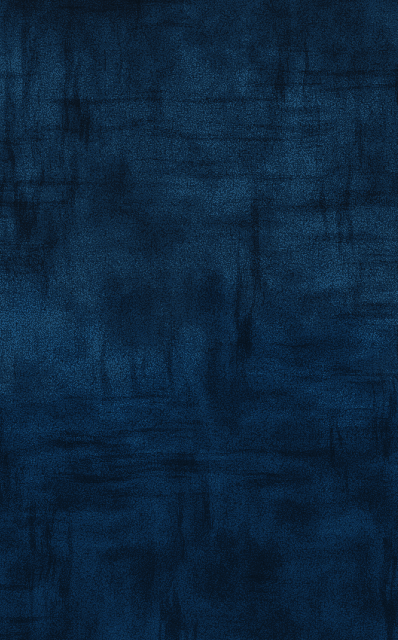
This texture is drawn by a WebGL 1 fragment shader. Its source:

```glsl
precision highp float;
uniform vec2 u_resolution;

// Palette, from shadow to worn highlight
const vec3 DEEP = vec3(0.038, 0.092, 0.148);
const vec3 NAVY = vec3(0.040, 0.120, 0.205);
const vec3 SLATE = vec3(0.050, 0.150, 0.240);
const vec3 BLUE = vec3(0.050, 0.170, 0.290);
const vec3 STEEL = vec3(0.070, 0.200, 0.305);
const vec3 BRIGHT = vec3(0.095, 0.265, 0.400);
const vec3 WARM_TINT = vec3(1.12, 1.00, 0.97);
const vec3 COOL_TINT = vec3(0.78, 1.00, 1.05);

// Feature sizes are in cells per canvas height
const float GRAIN_SCALE = 430.0;
const float FLECK_SCALE = 270.0;
const float CLOUD_SCALE = 7.0;
const float PATCH_SCALE = 17.0;
const float GRAIN_GAIN = 2.5;
const float FLECK_GAIN = 1.3;
const float CLOUD_GAIN = 2.0;
const float PATCH_GAIN = 0.42;
const float BRUSH_GAIN = 2.0;
const float DRIP_GAIN = 1.0;
const float SCRATCH_GAIN = 0.8;
const float BASE_TONE = 0.02;

float hash(vec2 p) {
  vec3 q = fract(vec3(p.xyx) * 0.1031);
  q += dot(q, q.yzx + 33.33);
  return fract((q.x + q.y) * q.z);
}

float valueNoise(vec2 p) {
  vec2 i = floor(p), f = fract(p);
  f = f * f * (3.0 - 2.0 * f);
  float low = mix(hash(i), hash(i + vec2(1.0, 0.0)), f.x);
  float high = mix(hash(i + vec2(0.0, 1.0)), hash(i + 1.0), f.x);
  return mix(low, high, f.y);
}

float fractalNoise(vec2 p) {
  float sum = 0.0, weight = 0.5, total = 0.0;
  for (int i = 0; i < 5; i++) {
    sum += weight * valueNoise(p);
    total += weight;
    weight *= 0.64;
    p = p * 2.03 + 17.3;
  }
  return sum / total;
}

// Distance to the nearest jittered cell point
float cellular(vec2 p) {
  vec2 cell = floor(p), f = fract(p);
  float nearest = 4.0;
  for (int y = -1; y <= 1; y++) {
    for (int x = -1; x <= 1; x++) {
      vec2 o = vec2(float(x), float(y));
      vec2 d = o + vec2(hash(cell + o), hash(cell + o + 57.0)) - f;
      nearest = min(nearest, dot(d, d));
    }
  }
  return sqrt(nearest);
}

float glow(vec2 p, vec2 centre, vec2 radius) {
  vec2 d = (p - centre) / radius;
  return exp(-dot(d, d));
}

// Broad light and shade across the wall
float lighting(vec2 p) {
  float tone = 0.85 * glow(p, vec2(0.42, 0.78), vec2(0.21, 0.12));
  tone += 0.95 * glow(p, vec2(0.02, 0.52), vec2(0.12, 0.06));
  tone += 0.55 * glow(p, vec2(0.56, 0.54), vec2(0.16, 0.12));
  tone += 0.50 * glow(p, vec2(0.16, 0.43), vec2(0.15, 0.06));
  tone -= 0.60 * glow(p, vec2(0.21, 0.68), vec2(0.09, 0.09));
  tone -= 0.50 * glow(p, vec2(0.35, 0.34), vec2(0.09, 0.10));
  tone -= 0.85 * (1.0 - smoothstep(0.0, 0.38, p.y));
  return tone - 0.45 * smoothstep(0.86, 1.0, p.y);
}

vec3 ramp(float t) {
  vec3 c = mix(DEEP * 0.75, DEEP, smoothstep(-2.6, -1.28, t));
  c = mix(c, NAVY, smoothstep(-1.28, -0.55, t));
  c = mix(c, SLATE, smoothstep(-0.55, 0.0, t));
  c = mix(c, BLUE, smoothstep(0.0, 0.5, t));
  c = mix(c, STEEL, smoothstep(0.5, 1.04, t));
  c = mix(c, BRIGHT, smoothstep(1.04, 1.75, t));
  return c * (1.0 + 0.25 * max(t - 1.75, 0.0));
}

void main() {
  vec2 p = gl_FragCoord.xy / u_resolution.y;
  vec2 q = p + 0.0015 * vec2(sin(p.y * 31.0) + sin(p.y * 73.0 + 2.0),
                             sin(p.x * 17.0) + sin(p.x * 41.0 + 1.0));

  // Fine speckle, on two turned grids
  float grain = 0.45 - cellular(p * GRAIN_SCALE);
  float fleck = 0.45 - cellular(mat2(0.8, 0.6, -0.6, 0.8) * p * FLECK_SCALE + 400.0);
  float cloud = fractalNoise(q * CLOUD_SCALE + 3.0) - 0.5;

  // Ragged plaster patches, their edges broken up by the flecks
  float plaster = fractalNoise(q * PATCH_SCALE + 41.0) + 0.08 * fleck;
  float worn = smoothstep(0.51, 0.57, plaster) - 1.0 + smoothstep(0.38, 0.44, plaster);

  // Crossed brush strokes, upright or level by area
  float upright = fractalNoise(q * vec2(48.0, 11.0) + 5.0);
  float level = fractalNoise(q * vec2(10.0, 52.0) + 31.0);
  float brush = mix(upright, level, smoothstep(0.35, 0.65, valueNoise(p * 6.0 + 13.0))) - 0.5;

  // Vertical drips and horizontal trowel scratches, in scattered areas
  float drip = smoothstep(0.54, 0.68, fractalNoise(q * vec2(75.0, 9.0)));
  drip *= smoothstep(0.45, 0.65, valueNoise(p * vec2(13.0, 7.0) + 23.0));
  float scratch = smoothstep(0.55, 0.69, fractalNoise(q * vec2(7.0, 95.0) + 61.0));
  scratch *= smoothstep(0.45, 0.65, valueNoise(p * vec2(5.0, 11.0) + 79.0));

  float light = lighting(q);
  float roughness = 0.8 + 0.35 * smoothstep(-0.6, 0.8, light + worn * 0.4);
  float tone = BASE_TONE + light + CLOUD_GAIN * cloud + PATCH_GAIN * worn;
  tone += BRUSH_GAIN * brush - DRIP_GAIN * drip - SCRATCH_GAIN * scratch;
  tone += roughness * (GRAIN_GAIN * grain + FLECK_GAIN * fleck);

  vec3 tint = mix(COOL_TINT, WARM_TINT, smoothstep(0.35, 0.65, p.y + cloud * 0.5));
  gl_FragColor = vec4(ramp(tone) * tint, 1.0);
}
```
